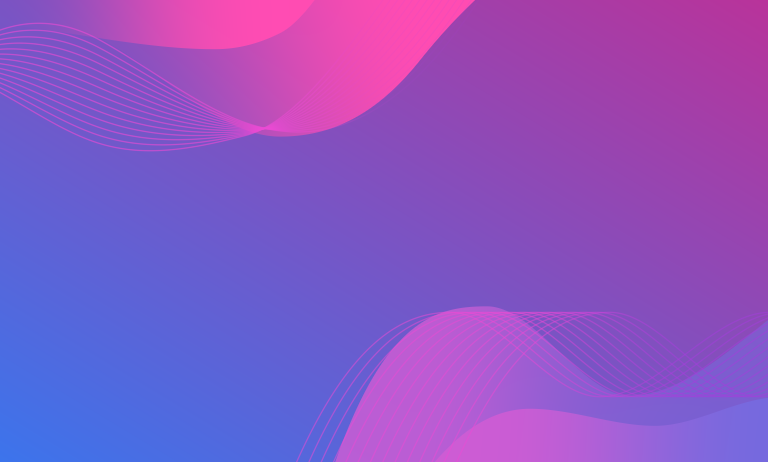
Write a WebGL 1 fragment shader that draws this background.

```glsl
precision highp float;

uniform vec2 u_resolution;

const vec2 CANVAS = vec2(7.68, 4.60);
const vec3 BLUE = vec3(0.235, 0.455, 0.925);
const vec3 PLUM = vec3(0.725, 0.20, 0.605);
const vec3 PINK = vec3(1.0, 0.30, 0.70);
const vec3 ORCHID = vec3(0.82, 0.36, 0.83);
const vec3 PERIWINKLE = vec3(0.46, 0.42, 0.88);
const vec3 MAGENTA = vec3(0.92, 0.29, 0.83);
const vec3 VIOLET = vec3(0.64, 0.24, 0.86);
const float LINE_COUNT = 14.0;
const float LINE_HALF_WIDTH = 0.003;
const float LINE_OPACITY = 0.62;
const float SLOPE_STEP = 0.01;

// Cubic span between two knots, each holding x, y and slope
float span(float x, vec3 a, vec3 b) {
  float w = b.x - a.x;
  float t = clamp((x - a.x) / w, 0.0, 1.0);
  float u = 1.0 - t;
  return mix(a.y, b.y, t * t * (3.0 - 2.0 * t)) + w * t * u * (a.z * u - b.z * t);
}

float curve(float x, vec3 a, vec3 b, vec3 c, vec3 d) {
  if (x < b.x) return span(x, a, b);
  if (x < c.x) return span(x, b, c);
  return span(x, c, d);
}

// Approximate signed distance to a curve, positive below it
float curveDistance(vec2 p, vec3 a, vec3 b, vec3 c, vec3 d) {
  float y = curve(p.x, a, b, c, d);
  float slope = (curve(p.x + SLOPE_STEP, a, b, c, d) - y) / SLOPE_STEP;
  return (p.y - y) / sqrt(1.0 + slope * slope);
}

float fillMask(float dist, float px) {
  return clamp(0.5 + dist / px, 0.0, 1.0);
}

float lineMask(float dist, float px) {
  return 1.0 - smoothstep(0.0, LINE_HALF_WIDTH + px, abs(dist));
}

// Strand fan that pinches under the upper wave
float upperStrand(vec2 p, float t) {
  return curveDistance(p,
    vec3(0.0, mix(0.30, 0.92, t), mix(-0.35, 0.55, t)),
    vec3(1.0, mix(0.40, 1.43, t), mix(0.55, 0.30, t)),
    vec3(2.45, mix(1.22, 1.35, t), mix(0.35, -0.25, t)),
    vec3(mix(4.85, 3.9, t), -0.1, mix(-1.6, -1.4, t)));
}

// One wave repeated sideways along the lower wave
float lowerStrand(vec2 p, float t) {
  p.x -= 1.6 * t;
  return curveDistance(p, vec3(2.88, 4.8, -2.4), vec3(4.5, 3.11, 0.0),
    vec3(6.0, 3.95, 0.0), vec3(7.7, 3.11, 0.0));
}

void main() {
  vec2 uv = gl_FragCoord.xy / u_resolution;
  vec2 p = vec2(uv.x, 1.0 - uv.y) * CANVAS; // y runs down from the top edge
  float px = CANVAS.y / u_resolution.y;

  // Diagonal backdrop
  vec3 color = mix(BLUE, PLUM, 0.5 * (uv.x + uv.y));

  // Upper waves
  float outerTop = curveDistance(p, vec3(0.45, 0.22, 0.0), vec3(2.8, 1.36, 0.0),
    vec3(4.2, 0.60, -1.25), vec3(4.86, -0.1, -0.9));
  float innerTop = curveDistance(p, vec3(0.0, 0.24, 0.1), vec3(2.15, 0.49, 0.0),
    vec3(2.8, 0.33, -0.5), vec3(3.22, -0.1, -1.4));
  float outerFade = smoothstep(0.5, 4.3, p.x - 0.3 * p.y);
  float innerFade = smoothstep(0.0, 2.9, p.x);
  color = mix(color, PINK, fillMask(-outerTop, px) * outerFade);
  color = mix(color, PINK, fillMask(-innerTop, px) * innerFade);

  // Lower waves
  float outerLow = curveDistance(p, vec3(3.3, 4.75, -3.0), vec3(4.87, 3.05, 0.0),
    vec3(6.3, 3.94, 0.0), vec3(7.7, 3.17, -0.8));
  float innerLow = curveDistance(p, vec3(4.25, 4.72, -1.3), vec3(5.3, 4.07, 0.0),
    vec3(6.55, 4.24, 0.0), vec3(7.7, 3.96, -0.1));
  vec3 outerTint = mix(ORCHID, PERIWINKLE, smoothstep(4.0, 7.4, p.x));
  vec3 innerTint = mix(ORCHID, PERIWINKLE, smoothstep(5.0, 7.7, p.x));
  float outerAlpha = mix(0.8, 0.5, smoothstep(4.3, 6.2, p.x));
  color = mix(color, outerTint, fillMask(outerLow, px) * outerAlpha);
  color = mix(color, innerTint, fillMask(innerLow, px) * 0.85);

  // Fine strands
  float upperOpacity = LINE_OPACITY * mix(1.0, 0.15, smoothstep(2.6, 3.8, p.x));
  vec3 upperTint = mix(MAGENTA, VIOLET, smoothstep(3.2, 4.5, p.x));
  vec3 lowerTint = mix(MAGENTA, VIOLET, smoothstep(5.0, 7.0, p.x));
  for (float i = 0.0; i < LINE_COUNT; i++) {
    float t = i / (LINE_COUNT - 1.0);
    color = mix(color, upperTint, lineMask(upperStrand(p, t), px) * upperOpacity);
    color = mix(color, lowerTint, lineMask(lowerStrand(p, t), px) * LINE_OPACITY * 0.85);
  }

  gl_FragColor = vec4(color, 1.0);
}
```
